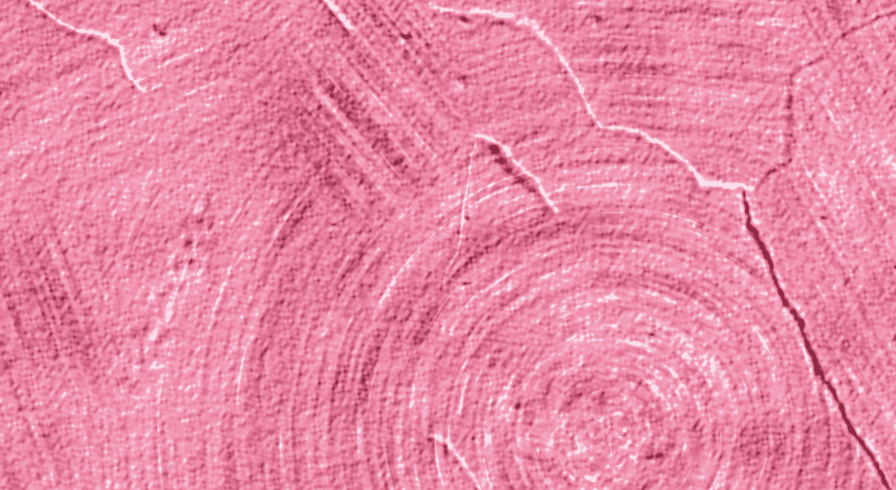
Write a Shadertoy shader that draws this texture.

```glsl
// Pink trowelled plaster: embossed grain, brush strokes that swirl round a centre,
// raised ridges, a dark crack, a scraped patch and scattered pits.
// All parts add to one tone, which a colour ramp turns into paint.

const vec3 DEEP   = vec3(0.56, 0.16, 0.27);
const vec3 SHADE  = vec3(0.80, 0.37, 0.49);
const vec3 ROSE   = vec3(0.89, 0.465, 0.595);
const vec3 PINK   = vec3(0.945, 0.56, 0.67);
const vec3 LIGHT  = vec3(0.955, 0.65, 0.75);
const vec3 SHEEN  = vec3(0.985, 0.87, 0.92);

const vec2  SWIRL_CENTRE  = vec2(1.25, 0.114);
const vec2  SHADOW_OFFSET = vec2(0.007, 0.010);
const vec2  LIGHT_STEP    = vec2(0.35, -0.4);
const float GRAIN_SCALE   = 140.0;
const float GRAIN_GAIN    = 1.85;
const float LUMP_SCALE    = 72.0;
const float LUMP_GAIN     = 0.95;
const float STROKE_SCALE  = 120.0;
const float STROKE_GAIN   = 3.3;
const float SCRATCH_GAIN  = 1.5;
const float MOTTLE_GAIN   = 2.4;
const float BASE_TONE     = -0.06;
const float RIDGE_WIDTH   = 0.0048;
const float CRACK_WIDTH   = 0.0055;
const float PIT_CELLS     = 8.0;
const float PIT_CHANCE    = 0.09;
const mat2  GRAIN_TURN    = mat2(0.82, 0.57, -0.57, 0.82);

float hash(vec2 p) {
    vec3 q = fract(p.xyx * 0.1031);
    q += dot(q, q.yzx + 33.33);
    return fract((q.x + q.y) * q.z);
}

float noise(vec2 p) {
    vec2 i = floor(p), f = fract(p);
    f = f * f * (3.0 - 2.0 * f);
    return mix(mix(hash(i), hash(i + vec2(1, 0)), f.x),
               mix(hash(i + vec2(0, 1)), hash(i + vec2(1, 1)), f.x), f.y);
}

// Slope of the turned noise towards the light
float emboss(vec2 p) {
    vec2 q = GRAIN_TURN * p;
    vec2 toLight = GRAIN_TURN * LIGHT_STEP;
    return noise(q + toLight) - noise(q - toLight);
}

float blob(vec2 p, vec2 centre, vec2 radius) {
    return 1.0 - smoothstep(0.5, 1.0, length((p - centre) / radius));
}

float band(float d, float width) {
    return exp(-d * d / (width * width));
}

float segment(vec2 p, vec2 a, vec2 b) {
    vec2 ab = b - a;
    return length(p - a - ab * clamp(dot(p - a, ab) / dot(ab, ab), 0.0, 1.0));
}

float path(vec2 p, vec2 a, vec2 b, vec2 c, vec2 d) {
    return min(segment(p, a, b), min(segment(p, b, c), segment(p, c, d)));
}

// Streaks: x runs across the bristles, y along them
float bristles(vec2 s) {
    float fine = noise(s * vec2(STROKE_SCALE, 6.0));
    float broad = noise(s * vec2(STROKE_SCALE * 0.4, 3.5) + 17.0);
    float scratch = smoothstep(0.7, 0.97, noise(s * vec2(STROKE_SCALE * 0.9, 10.0) + 41.0));
    return STROKE_GAIN * (0.75 * fine + 0.3 * broad - 0.525) + SCRATCH_GAIN * (scratch - 0.05);
}

float brush(vec2 p, vec2 dir) {
    dir = normalize(dir);
    return bristles(vec2(dot(p, vec2(-dir.y, dir.x)), dot(p, dir)) + 5.0);
}

float strokes(vec2 p) {
    vec2 q = p - SWIRL_CENTRE;
    float r = length(q);
    float s = bristles(vec2(r, atan(q.x, q.y) * 0.5 + 5.0)) * mix(1.0, 0.75, smoothstep(0.3, 0.9, r));
    s = mix(s, brush(p, vec2(0.35, -0.93)) * 0.7, blob(p, vec2(0.08, 0.3), vec2(0.25, 0.4)));
    s = mix(s, brush(p, vec2(0.9, 0.4)) * 0.6, blob(p, vec2(0.15, 0.87), vec2(0.48, 0.36)));
    s = mix(s, brush(p, vec2(0.64, -0.77)), blob(p, vec2(0.77, 0.8), vec2(0.22, 0.34)));
    s = mix(s, brush(p + vec2(0, 0.1 * p.x * p.x), vec2(1.0, 0.22)) * 0.75, blob(p, vec2(1.42, 0.95), vec2(0.4, 0.36)));
    float paneEdge = max(1.52 + 0.49 * (0.6 - p.y), 1.5 + 0.12 * smoothstep(0.55, 0.7, p.y));
    return mix(s, brush(p, vec2(0.5, -0.85)) * 0.7, smoothstep(0.0, 0.03, p.x - paneEdge));
}

float ridges(vec2 p) {
    float d = path(p, vec2(0.88, 0.98), vec2(1.09, 0.96), vec2(1.15, 0.87), vec2(1.22, 0.745));
    d = min(d, path(p, vec2(1.22, 0.745), vec2(1.36, 0.715), vec2(1.43, 0.615), vec2(1.535, 0.61)));
    d = min(d, path(p, vec2(0.03, 1.01), vec2(0.16, 0.935), vec2(0.25, 0.9), vec2(0.29, 0.815)));
    d = min(d, path(p, vec2(0.97, 0.71), vec2(1.03, 0.685), vec2(1.09, 0.64), vec2(1.125, 0.575)));
    d = min(d, path(p, vec2(0.88, 0.11), vec2(0.92, 0.09), vec2(0.96, 0.03), vec2(0.98, 0.0)));
    d = min(d, segment(p, vec2(0.66, 1.01), vec2(0.72, 0.94)));
    return min(d, segment(p, vec2(0.915, 0.42), vec2(0.965, 0.71)) + 0.002);
}

float pits(vec2 p) {
    vec2 cell = floor(p * PIT_CELLS);
    vec2 f = fract(p * PIT_CELLS) - 0.3 - 0.4 * vec2(hash(cell + 3.0), hash(cell + 9.0));
    float size = 0.04 + 0.05 * hash(cell + 21.0);
    float hole = band(length(f * vec2(0.8, 1.2)), size);
    float rim = band(length(f + vec2(0.07, 0.08)), size);
    return step(hash(cell + 31.0), PIT_CHANCE) * (2.0 * rim - 3.2 * hole);
}

vec3 paint(float tone) {
    vec3 c = mix(DEEP, SHADE, clamp((tone + 2.9) / 1.4, 0.0, 1.0));
    c = mix(c, ROSE, clamp((tone + 1.5) / 0.9, 0.0, 1.0));
    c = mix(c, PINK, clamp((tone + 0.6) / 0.9, 0.0, 1.0));
    c = mix(c, LIGHT, clamp((tone - 0.3) / 1.1, 0.0, 1.0));
    return mix(c, SHEEN, clamp((tone - 1.4) / 1.1, 0.0, 1.0));
}

void mainImage(out vec4 fragColor, in vec2 fragCoord) {
    vec2 p = fragCoord / iResolution.y;
    vec2 wobble = vec2(noise(p * 14.0), noise(p * 14.0 + 50.0)) - 0.5;
    vec2 ragged = vec2(noise(p * 70.0), noise(p * 70.0 + 50.0)) - 0.5;
    vec2 q = p + 0.028 * wobble + 0.005 * ragged;

    // Surface: grain, lumps, strokes and slow mottling
    float tone = BASE_TONE + GRAIN_GAIN * emboss(p * GRAIN_SCALE) + LUMP_GAIN * emboss(p * LUMP_SCALE + 80.0);
    tone += strokes(p + 0.004 * wobble);
    tone += MOTTLE_GAIN * (0.55 * noise(p * 3.0 + 4.0) + 0.45 * noise(p * 10.0) - 0.5);

    // Scraped patch and pits
    float scraped = 1.0 - smoothstep(0.015, 0.07, segment(q, vec2(0.41, 0.55), vec2(0.28, 0.22)));
    tone += scraped * 2.8 * emboss(p * vec2(52.0, 38.0)) + pits(q);

    // Raised ridges with a shadow below
    float strength = 0.6 + 0.6 * noise(p * 14.0 + 7.0);
    float ridge = ridges(q);
    tone += strength * (2.6 * band(ridge, RIDGE_WIDTH) + 0.5 * band(ridge, RIDGE_WIDTH * 2.5));
    tone -= 1.2 * strength * band(ridges(q + SHADOW_OFFSET), RIDGE_WIDTH * 1.4);
    tone -= 2.4 * band(segment(q, vec2(1.0, 0.685), vec2(1.09, 0.61)), 0.008);

    // Dark crack with a lit lip, and the softer edge above it
    float crack = path(q, vec2(1.517, 0.595), vec2(1.57, 0.43), vec2(1.66, 0.27), vec2(1.81, -0.01));
    float edge = path(q, vec2(1.54, 0.61), vec2(1.61, 0.67), vec2(1.62, 0.84), vec2(1.84, 0.985));
    tone += 1.2 * band(crack - 0.011, 0.005) - 4.0 * band(crack, CRACK_WIDTH);
    tone += 0.8 * band(edge - 0.011, 0.006) - 1.7 * band(edge, 0.006);

    fragColor = vec4(paint(tone), 1.0);
}
```
